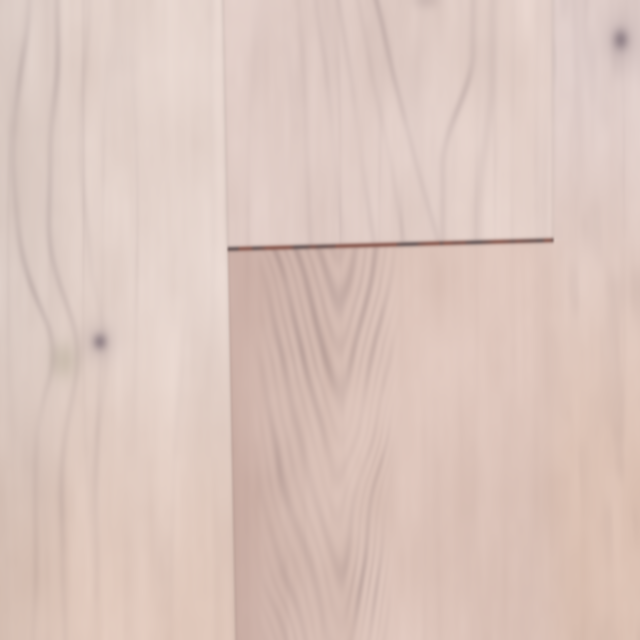
Reproduce this texture procedurally as a three.js fragment shader.

```glsl
// Pale oak floor planks with soft vertical grain, knots and one dark butt joint.
varying vec2 vUv;

const vec3 LEFT_TOP     = vec3(0.896, 0.830, 0.800);
const vec3 LEFT_LOW     = vec3(0.884, 0.790, 0.740);
const vec3 UPPER_SHADE  = vec3(0.872, 0.793, 0.766);
const vec3 UPPER_LIGHT  = vec3(0.893, 0.818, 0.788);
const vec3 LOWER_SHADE  = vec3(0.787, 0.676, 0.640);
const vec3 LOWER_LIGHT  = vec3(0.866, 0.769, 0.729);
const vec3 RIGHT_TOP    = vec3(0.872, 0.802, 0.785);
const vec3 RIGHT_LOW    = vec3(0.868, 0.764, 0.709);
const vec3 VEIN_TINT    = vec3(0.77, 0.75, 0.77);  // multiplies the wood
const vec3 KNOT_COLOR   = vec3(0.47, 0.41, 0.45);
const vec3 GAP_RED      = vec3(0.50, 0.31, 0.27);
const vec3 GAP_GREY     = vec3(0.36, 0.30, 0.30);
const vec2 KNOT_LEFT    = vec2(0.156, 0.466);
const vec2 KNOT_RIGHT   = vec2(0.970, 0.938);
const vec2 KNOT_FAINT   = vec2(0.100, 0.437);
const float RIGHT_SEAM  = 0.864;
const float ARCH_CENTER = 0.528;
const float ARCH_PERIOD = 0.145;
const float FIBRE_DEPTH = 0.030;
const float CLOUD_DEPTH = 0.058;
const float PIN_DEPTH   = 0.13;

float hash(vec2 p) {
  return fract(sin(dot(p, vec2(127.1, 311.7))) * 43758.5453);
}

float noise(vec2 p) {
  vec2 i = floor(p), f = fract(p);
  f = f * f * (3.0 - 2.0 * f);
  return mix(mix(hash(i), hash(i + vec2(1.0, 0.0)), f.x),
             mix(hash(i + vec2(0.0, 1.0)), hash(i + 1.0), f.x), f.y);
}

// Soft bell profile used for veins, seams and knots.
float bell(float d, float width) {
  return exp(-d * d / (width * width));
}

// Strength along a vein, so that it fades in and out.
float broken(float seed, float y) {
  return 0.25 + 1.0 * noise(vec2(seed * 3.1, y * 9.0));
}

// Veins of the left board, bending towards its knot.
float leftVeins(vec2 p) {
  float v = 0.0;
  for (int i = 0; i < 3; i++) {
    float k = float(i);
    float bend = 0.030 * bell(p.y - 0.46, 0.10) * (1.0 - 0.25 * k);
    float drift = 0.038 * smoothstep(0.66, 0.40, p.y) + 0.022 * smoothstep(0.75, 1.0, p.y);
    float x = 0.022 + 0.054 * k + bend + drift / (1.0 + 0.5 * k);
    x += 0.014 * (noise(vec2(k * 7.3, p.y * 8.0)) - 0.5);
    float strength = k < 2.0 ? 0.46 : 0.18;
    v += strength * broken(k, p.y) * bell(p.x - x, 0.0062);
  }
  return v;
}

// Slanting veins and a forked one in the upper board.
float upperVeins(vec2 p) {
  float v = 0.0, fall = 1.0 - p.y;
  for (int i = 0; i < 5; i++) {
    float k = float(i);
    float x = 0.587 - 0.030 * k + fall * (0.25 - 0.050 * k);
    x += 0.008 * (noise(vec2(k * 5.7, p.y * 8.0)) - 0.5);
    float strength = k < 1.0 ? 0.42 : 0.20;
    v += strength * broken(k + 9.0, p.y) * bell(p.x - x, 0.0058);
  }
  float fork = 0.692 + 0.047 * smoothstep(0.74, 0.92, p.y);
  v += (0.26 + 0.25 * bell(p.y - 0.85, 0.05)) * bell(p.x - fork, 0.0065);
  v += 0.22 * bell(p.x - 0.745 - 0.025 * smoothstep(0.65, 0.9, p.y), 0.009);
  return v + 0.4 * bell(length((p - vec2(0.665, 1.0)) * vec2(1.0, 1.6)), 0.022);
}

// Nested, steep-armed arches of the lower board.
float archVeins(vec2 p) {
  float dx = p.x - ARCH_CENTER + 0.020 * (noise(p * vec2(6.0, 9.0)) - 0.5);
  float arm = dx > 0.0 ? dx * 1.25 : -dx;
  float rise = 4.3 * (sqrt(arm * arm + 0.00018) - 0.0134);
  float field = p.y - rise + 0.07 * (noise(p * vec2(14.0, 9.0)) - 0.5);
  float ring = field / ARCH_PERIOD - 0.15;
  float f = fract(ring);
  float line = bell(f - 0.5, 0.19) * (0.6 + 0.4 * hash(vec2(floor(ring), 4.0)));
  line += 0.40 * bell(abs(f - 0.5) - 0.5, 0.14);
  float reach = smoothstep(-0.14, -0.09, dx) * smoothstep(0.095, 0.05, dx);
  return 0.58 * line * reach * (0.25 + 1.1 * noise(p * vec2(18.0, 11.0)));
}

void main() {
  vec2 p = vUv;
  float leftSeam = mix(0.368, 0.348, p.y);
  float gapY = 0.611 + 0.027 * (p.x - 0.36);
  float middle = smoothstep(-0.003, 0.003, p.x - leftSeam);
  float lower = smoothstep(0.002, -0.002, p.y - gapY);
  float edgeBlur = mix(0.006, 0.045, lower);
  float right = smoothstep(-edgeBlur, edgeBlur, p.x - RIGHT_SEAM);

  // Board colours
  vec3 leftWood = mix(LEFT_LOW, LEFT_TOP, smoothstep(0.0, 0.6, p.y));
  leftWood *= 1.0 - 0.045 * smoothstep(0.15, 0.0, p.x);
  vec3 upperWood = mix(UPPER_SHADE, UPPER_LIGHT, smoothstep(0.50, 0.78, p.x));
  float shade = p.x + 0.14 * (noise(p * vec2(9.0, 5.0)) - 0.5) - 0.08 * p.y;
  vec3 lowerWood = mix(LOWER_SHADE, LOWER_LIGHT, smoothstep(0.28, 0.58, shade));
  vec3 rightWood = mix(RIGHT_LOW, RIGHT_TOP, smoothstep(0.2, 0.95, p.y));
  vec3 wood = mix(leftWood, mix(upperWood, lowerWood, lower), middle);
  wood = mix(wood, rightWood, right);

  // Fine fibres and cloudy tone
  float swayX = p.x + 0.012 * noise(p * vec2(4.0, 3.0));
  float fibre = 0.35 * noise(vec2(swayX * 120.0, p.y * 9.0))
              + 0.40 * noise(vec2(swayX * 58.0, p.y * 5.0 + 9.0))
              + 0.25 * noise(p * vec2(80.0, 40.0));
  float cloud = 0.5 * noise(p * vec2(8.0, 5.0) + 3.0)
              + 0.5 * noise(p * vec2(22.0, 9.0) + 7.0) - 0.5;
  wood += FIBRE_DEPTH * (fibre - 0.5) * vec3(0.85, 1.0, 1.05);
  wood += CLOUD_DEPTH * cloud * vec3(0.85, 1.0, 1.1);

  // Long pinstripe grain, thin contours of a stretched noise
  float contour = noise(vec2(swayX * 34.0, p.y * 1.6 + 4.0));
  float pins = bell(contour - 0.5, 0.12) * (0.2 + 1.1 * noise(vec2(p.x * 40.0, p.y * 8.0)));
  pins *= PIN_DEPTH * (1.0 - 0.6 * middle * lower);

  // Growth veins
  float veins = mix(leftVeins(p), mix(upperVeins(p), archVeins(p), lower), middle);
  float streak = noise(vec2(p.x * 50.0 + 2.0 * p.y, p.y * 11.0));
  veins = mix(veins, 0.20 * smoothstep(0.5, 1.0, streak), right) + pins;
  wood *= mix(vec3(1.0), VEIN_TINT, clamp(veins, 0.0, 1.0) * 0.75);

  // Knots with soft halos
  float dLeft = length((p - KNOT_LEFT) * vec2(1.0, 0.85));
  float dRight = length((p - KNOT_RIGHT) * vec2(1.0, 0.75));
  float knot = 0.52 * bell(dLeft, 0.011) + 0.16 * bell(dLeft, 0.027);
  knot += 0.54 * bell(dRight, 0.012) + 0.14 * bell(dRight, 0.030);
  wood = mix(wood, KNOT_COLOR, clamp(knot, 0.0, 1.0));
  wood *= 1.0 - vec3(0.09, 0.08, 0.11) * bell(length((p - KNOT_FAINT) * vec2(1.0, 0.7)), 0.021);

  // Long seams and the open butt joint
  wood *= 1.0 - 0.045 * bell(p.x - leftSeam, 0.0035);
  wood += 0.007 * bell(p.x - leftSeam + 0.010, 0.007);
  wood *= 1.0 - 0.035 * bell(p.x - RIGHT_SEAM, 0.004) * (1.0 - lower);
  float rust = noise(vec2(p.x * 28.0, 2.0)) * 0.6 + noise(vec2(p.x * 90.0, 5.0)) * 0.4;
  vec3 gapColor = mix(GAP_GREY, GAP_RED, smoothstep(0.25, 0.6, rust));
  float gapSpan = middle * smoothstep(0.868, 0.862, p.x);
  wood = mix(wood, gapColor, 0.80 * gapSpan * bell(p.y - gapY, 0.0042));

  gl_FragColor = vec4(wood, 1.0);
}
```
